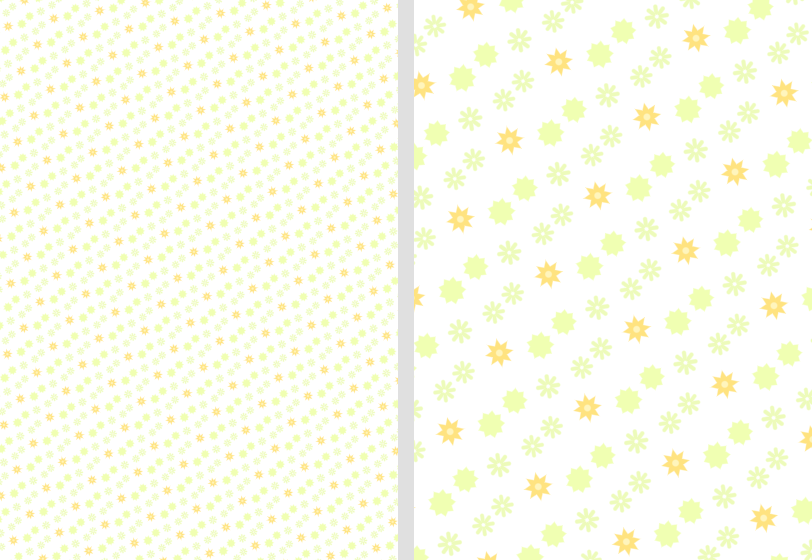
Left, the full canvas; right, a detail of the centre.
Write a Shadertoy shader that draws this pattern.

```glsl
const float PI = 3.14159265;

const vec3 PAPER = vec3(1.0);
const vec3 LIME = vec3(0.94, 1.0, 0.70);
const vec3 PALE_GREEN = vec3(0.93, 0.985, 0.73);
const vec3 AMBER = vec3(1.0, 0.89, 0.50);
const vec3 CREAM = vec3(1.0, 0.96, 0.74);

// Lattice steps and anchor, in canvas widths
const vec2 STEP_A = vec2(0.0738, -0.0461);
const vec2 STEP_B = vec2(-0.0412, -0.0659);
const vec2 ANCHOR = vec2(0.4632, 1.0641);

// Motif kinds
const float STAR = 0.0;
const float BLOSSOM = 1.0;
const float DAISY = 2.0;

// Offset in the cell, radius, kind
const int MOTIF_COUNT = 6;
const vec4 MOTIFS[MOTIF_COUNT] = vec4[MOTIF_COUNT](
    vec4(0.0, 0.0, 0.0118, STAR),
    vec4(0.0343, 0.0061, 0.0116, BLOSSOM),
    vec4(0.0539, 0.0256, 0.0109, BLOSSOM),
    vec4(0.0821, 0.0379, 0.0102, DAISY),
    vec4(0.1103, 0.0537, 0.0095, DAISY),
    vec4(0.1262, 0.0696, 0.0095, DAISY));

// Fold the plane into half of one of n equal sectors
vec2 foldSectors(vec2 p, float n, float turn) {
    float halfSector = PI / n;
    float angle = atan(p.y, p.x) - turn + halfSector;
    angle = abs(mod(angle, 2.0 * halfSector) - halfSector);
    return length(p) * vec2(cos(angle), sin(angle));
}

// Signed distance to the edge between a tip and the next valley
float starDistance(vec2 p, float n, float outer, float inner, float turn) {
    vec2 q = foldSectors(p, n, turn);
    vec2 tip = vec2(outer, 0.0);
    vec2 edge = inner * vec2(cos(PI / n), sin(PI / n)) - tip;
    return dot(q - tip, normalize(vec2(edge.y, -edge.x)));
}

// Rounded petals separated around an open centre
float daisyDistance(vec2 p, float n, float radius, float turn) {
    vec2 q = foldSectors(p, n, turn);
    float width = 0.17 * radius;
    q.x -= clamp(q.x, 0.32 * radius, radius - width);
    return length(q) - width;
}

// Vector from the nearest lattice copy of a point
vec2 nearestCopy(vec2 p, mat2 lattice) {
    vec2 cell = inverse(lattice) * p;
    return lattice * (cell - round(cell));
}

float coverage(float d, float softness) {
    return 1.0 - smoothstep(-softness, softness, d);
}

vec3 drawMotif(vec3 base, vec2 p, float radius, float kind, float softness) {
    if (kind == STAR) {
        float d = starDistance(p, 8.0, radius, 0.56 * radius, 0.2);
        float core = length(p) - 0.24 * radius;
        vec3 fill = mix(AMBER, CREAM, coverage(core, softness));
        return mix(base, fill, coverage(d, softness));
    }
    if (kind == BLOSSOM) {
        float d = starDistance(p, 9.0, radius, 0.74 * radius, 0.1);
        return mix(base, LIME, coverage(d, softness));
    }
    float d = daisyDistance(p, 8.0, radius, 0.15);
    return mix(base, PALE_GREEN, coverage(d, softness));
}

void mainImage(out vec4 fragColor, in vec2 fragCoord) {
    vec2 p = fragCoord / iResolution.x - ANCHOR;
    float softness = 0.9 / iResolution.x;
    mat2 lattice = mat2(STEP_A, STEP_B);

    vec3 color = PAPER;
    for (int i = 0; i < MOTIF_COUNT; i++) {
        vec4 motif = MOTIFS[i];
        vec2 local = nearestCopy(p - motif.xy, lattice);
        color = drawMotif(color, local, motif.z, motif.w, softness);
    }
    fragColor = vec4(color, 1.0);
}
```
